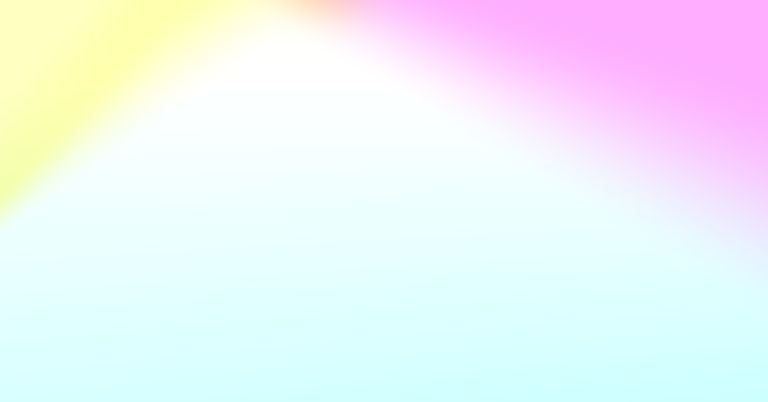
Write a Shadertoy shader that draws this background.

```glsl
#define CYAN vec3(0.81, 1.0, 1.0)
#define PINK vec3(0.995, 0.68, 1.0)
#define YELLOW vec3(1.0, 1.0, 0.68)
#define CREAM vec3(1.0, 1.0, 0.76)
#define PEACH vec3(1.0, 0.97, 0.78)
#define PINK_APEX vec2(0.75, 0.90)
#define PINK_DIR vec2(0.850, -0.527)
#define YELLOW_START vec2(0.0, 0.40)
#define YELLOW_DIR vec2(0.823, 0.568)
#define PEACH_CENTER vec2(0.80, 1.01)

// Returns (distance along, signed distance to the left) of a directed line
vec2 lineCoords(vec2 p, vec2 start, vec2 dir) {
    vec2 q = p - start;
    return vec2(dot(q, dir), dot(q, vec2(-dir.y, dir.x)));
}

void mainImage(out vec4 fragColor, in vec2 fragCoord) {
    vec2 p = fragCoord / iResolution.y;
    vec3 white = vec3(1.0);

    // Pink wedge whose soft edge widens away from its apex
    vec2 pinkLine = lineCoords(p, PINK_APEX, PINK_DIR);
    float pinkWidth = 0.25 + 0.26 * max(pinkLine.x, 0.0);
    float pink = smoothstep(0.0, pinkWidth, pinkLine.y);

    // Yellow wedge with a saturated ridge and a paler corner
    vec2 yellowLine = lineCoords(p, YELLOW_START, YELLOW_DIR);
    float yellowWidth = min(0.10 + 0.36 * p.x, 0.25);
    float yellow = smoothstep(0.0, yellowWidth, yellowLine.y);
    float corner = smoothstep(yellowWidth, yellowWidth + 0.22, yellowLine.y);

    // Cyan wash rising from the bottom, weaker beneath the pink
    float wash = clamp((0.78 - p.y) / 0.78, 0.0, 1.0);
    wash *= (0.80 + 0.13 * p.x) * (1.0 - 0.8 * pink);

    // Warm glow where the two wedges meet
    vec2 glowOffset = (p - PEACH_CENTER) / vec2(0.11, 0.075);
    float glow = exp(-dot(glowOffset, glowOffset));

    // Translucent layers multiply over white
    vec3 color = mix(white, CYAN, wash);
    color *= mix(white, PINK, pink);
    color *= mix(white, mix(YELLOW, CREAM, corner), yellow);
    color *= mix(white, PEACH, glow);
    fragColor = vec4(color, 1.0);
}
```
